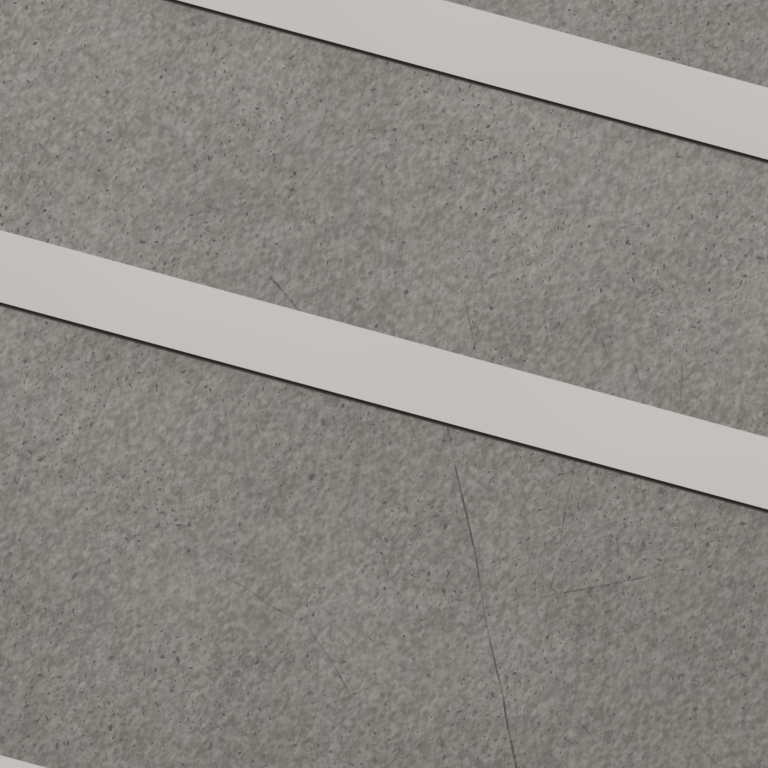
Write a Shadertoy shader that draws this texture.

```glsl
// Pitted, scratched grey concrete crossed by pale slanted strips with dark lower edges.

const vec3 CONCRETE = vec3(0.522, 0.512, 0.492);
const vec3 PIT = vec3(0.29, 0.28, 0.27);
const vec3 STRIP = vec3(0.757, 0.752, 0.737);
const vec3 SHADOW = vec3(0.14, 0.13, 0.12);
const float SLOPE = 0.27;
const float HALF_WIDTH = 0.0453;

float hash(vec2 p) {
    return fract(sin(dot(p, vec2(127.1, 311.7))) * 43758.5453);
}

vec2 hash2(vec2 p) {
    return vec2(hash(p), hash(p + 37.4));
}

mat2 rotation(float a) {
    float c = cos(a), s = sin(a);
    return mat2(c, -s, s, c);
}

float noise(vec2 p) {
    vec2 i = floor(p), f = fract(p);
    f = f * f * (3.0 - 2.0 * f);
    return mix(mix(hash(i), hash(i + vec2(1, 0)), f.x),
               mix(hash(i + vec2(0, 1)), hash(i + vec2(1, 1)), f.x), f.y);
}

float fbm(vec2 p) {
    float sum = 0.0, amplitude = 0.5;
    for (int i = 0; i < 5; i++) {
        sum += amplitude * noise(p);
        p = rotation(0.6) * p * 2.03 + 11.3;
        amplitude *= 0.5;
    }
    return sum;
}

// Sparse, irregular pits: at most one in each grid cell
float pits(vec2 p, float cells, float chance) {
    vec2 q = p * cells, id = floor(q);
    vec2 offset = fract(q) - mix(vec2(0.33), vec2(0.67), hash2(id));
    float angle = 0.9 + 2.4 * (hash(id + 5.1) - 0.5);
    offset = rotation(angle) * offset;
    float size = mix(0.12, 0.29, hash(id + 9.7));
    float d = length(offset * vec2(1.0, 1.9)) + 0.26 * (noise(q * 4.5) - 0.5);
    float present = step(hash(id + 2.3), chance);
    return present * (1.0 - smoothstep(size * 0.3, size, d)) * mix(0.35, 1.0, hash(id + 7.9));
}

// Thin scratch from a to b, broken up along its length
float scratch(vec2 p, vec2 a, vec2 b, float width, float px) {
    vec2 ab = b - a;
    float t = clamp(dot(p - a, ab) / dot(ab, ab), 0.0, 1.0);
    float wobble = 0.004 * (noise(p * 22.0) - 0.5);
    float d = length(p - a - ab * t + wobble);
    return (1.0 - smoothstep(width, width + 1.3 * px, d)) * mix(0.2, 1.0, noise(p * 75.0));
}

float scratches(vec2 p, float px) {
    // Long cracks
    float s = 0.7 * scratch(p, vec2(0.583, 0.45), vec2(0.675, -0.01), 0.0006, px);
    s = max(s, 0.5 * scratch(p, vec2(0.635, 0.21), vec2(0.89, 0.258), 0.0005, px));
    s = max(s, 0.35 * scratch(p, vec2(0.75, 0.41), vec2(0.71, 0.19), 0.0005, px));
    s = max(s, 0.55 * scratch(p, vec2(0.352, 0.637), vec2(0.392, 0.59), 0.0007, px));
    // Faint short marks, mostly lower right
    for (int i = 0; i < 18; i++) {
        vec2 seed = vec2(float(i), 4.7);
        vec2 a = vec2(0.3, 0.0) + hash2(seed) * vec2(0.7, 0.6);
        float angle = 1.9 + 1.5 * (hash(seed + 3.1) - 0.5);
        vec2 reach = vec2(cos(angle), sin(angle)) * mix(0.03, 0.12, hash(seed + 8.3));
        s = max(s, 0.28 * scratch(p, a, a + reach, 0.0004, px));
    }
    return s;
}

vec3 concrete(vec2 p, float px) {
    // Gentle light falloff, faint blotches and slanted fine grain
    vec2 along = rotation(0.9) * p;
    float grain = noise(along * vec2(125.0, 190.0)) - 0.5;
    float fine = noise(along * vec2(240.0, 340.0) + 31.0) - 0.5;
    float tone = 0.045 * (p.y - 0.5) - 0.01 * (p.x - 0.5);
    tone += 0.07 * (fbm(p * 9.0) - 0.48) + 0.085 * grain + 0.085 * fine;
    vec3 color = CONCRETE + tone;
    color += vec3(0.006, 0.0, -0.004) * (noise(p * 30.0) - 0.5);

    // Wear gathers in patches
    float patches = smoothstep(0.22, 0.68, fbm(p * 9.0 + 20.0));
    float wear = pits(p, 46.0, 0.28 * patches);
    wear = max(wear, pits(rotation(0.4) * p + 0.37, 70.0, 0.65 * patches));
    wear = max(wear, 0.8 * pits(rotation(1.1) * p + 0.71, 110.0, 0.6 * patches));
    color = mix(color, PIT, 0.62 * wear);
    return mix(color, PIT * 0.8, scratches(p, px));
}

void mainImage(out vec4 fragColor, in vec2 fragCoord) {
    vec2 p = fragCoord / iResolution.y;
    float px = 1.0 / iResolution.y;
    vec3 color = concrete(p, px);

    // Strips at widening intervals, each with a dark edge and soft shade below
    for (int i = 0; i < 3; i++) {
        float n = float(i);
        float center = 1.109 - 0.4555 * n - 0.114 * n * (n - 1.0);
        float d = (p.y + SLOPE * p.x - center) / sqrt(1.0 + SLOPE * SLOPE);
        float below = -d - HALF_WIDTH;
        color *= 1.0 - 0.12 * step(0.0, below) * exp(-max(below, 0.0) / 0.008);
        float edge = smoothstep(-px, px, below) * (1.0 - smoothstep(0.002, 0.0068, below));
        color = mix(color, SHADOW, 0.95 * edge);
        float strip = 1.0 - smoothstep(-px, px, abs(d) - HALF_WIDTH);
        vec3 face = STRIP + 0.012 * (noise(p * 5.0) - 0.5) + 0.1 * d;
        color = mix(color, face, strip);
    }
    fragColor = vec4(clamp(color, 0.0, 1.0), 1.0);
}
```
